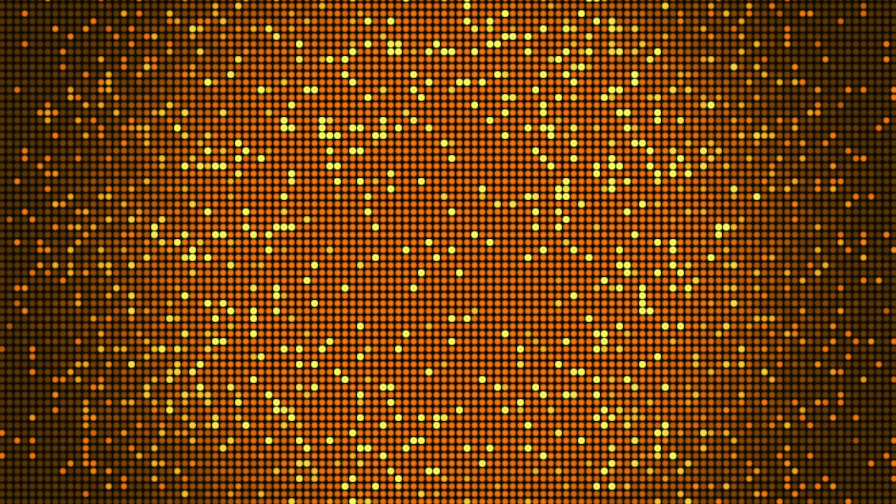
Write a Shadertoy shader that draws this background.

```glsl
// A wall of small round lamps: glowing orange in the middle, dim brown at the sides,
// with scattered lamps flaring to amber and lime yellow.
// Each grid cell gets a heat level from its distance to the centre plus a hashed flare.

float hash(vec2 p) {
    vec3 q = fract(vec3(p.xyx) * 0.1031);
    q += dot(q, q.yzx + 33.33);
    return fract((q.x + q.y) * q.z);
}

// Heat from 0 to 1 becomes brown, orange, amber, then lime yellow.
vec3 lampColour(float heat) {
    vec3 brown = vec3(0.34, 0.21, 0.03);
    vec3 orange = vec3(1.0, 0.49, 0.08);
    vec3 amber = vec3(1.0, 0.74, 0.15);
    vec3 lime = vec3(0.97, 1.0, 0.38);
    vec3 colour = mix(brown, orange, smoothstep(0.0, 0.46, heat));
    colour = mix(colour, amber, smoothstep(0.52, 0.74, heat));
    return mix(colour, lime, smoothstep(0.72, 0.9, heat));
}

void mainImage(out vec4 fragColor, in vec2 fragCoord) {
    const float ROWS = 66.1;
    vec2 uv = (fragCoord - 0.5 * iResolution.xy) / iResolution.y;

    // Lamp grid: columns meet at the centre line, rows sit a little lower
    vec2 grid = uv * ROWS + vec2(0.0, 0.23);
    vec2 cell = floor(grid);
    float fromLamp = length(grid - cell - 0.5);
    float pixel = ROWS / iResolution.y;

    // Central glow, taken once per lamp
    float radius = length((cell + 0.5) / ROWS);
    float glow = 1.0 - smoothstep(0.3, 1.0, radius);
    float heat = 0.47 * glow + 0.10 * (hash(cell + 71.0) - 0.5);

    // Flares are rare in the middle and frequent in a ring around it
    float chance = mix(0.06, 0.16, smoothstep(0.1, 0.45, radius));
    chance *= 1.0 - smoothstep(0.75, 1.1, radius);
    float flare = step(hash(cell + 213.0), chance);
    float strength = sqrt(hash(cell + 409.0));
    heat += flare * mix(0.18, 0.58, strength);
    heat = clamp(heat, 0.0, 1.0);

    // Soft round lamp, wider when hot, with a small warm core in the hottest
    float hot = smoothstep(0.66, 0.9, heat);
    float size = 0.42 + 0.05 * hot;
    float softness = max(0.17, 0.6 * pixel);
    float lamp = 1.0 - smoothstep(size - softness, size + softness, fromLamp);
    float core = 1.0 - smoothstep(0.05, 0.05 + softness, fromLamp);
    vec3 colour = lampColour(heat) * (1.0 - 0.45 * fromLamp * (1.0 - hot));
    colour = mix(colour, vec3(0.95, 0.82, 0.30), 0.4 * core * hot);

    vec3 gap = mix(vec3(0.06, 0.035, 0.005), vec3(0.08, 0.035, 0.008), glow);
    fragColor = vec4(mix(gap, colour, lamp), 1.0);
}
```
